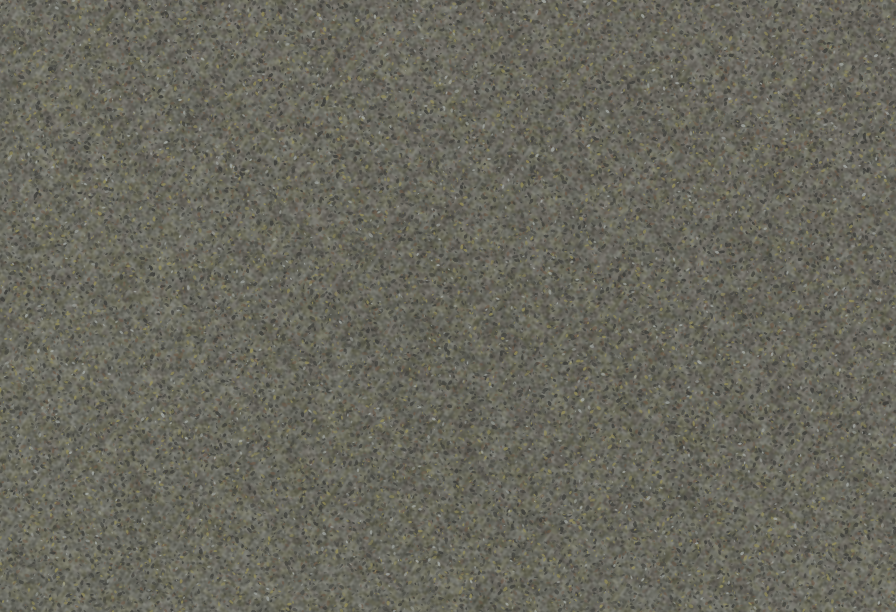
A Shadertoy shader for this texture:

```glsl
const vec3 FELT_GREY   = vec3(0.418, 0.421, 0.388);
const vec3 FELT_OLIVE  = vec3(0.428, 0.426, 0.362);
const vec3 FELT_MAUVE  = vec3(0.406, 0.393, 0.367);
const vec3 DARK_FIBRE  = vec3(0.235, 0.238, 0.225);
const vec3 OCHRE_FIBRE = vec3(0.600, 0.570, 0.350);
const vec3 BROWN_FIBRE = vec3(0.430, 0.340, 0.270);
const vec3 PALE_FIBRE  = vec3(0.660, 0.680, 0.665);

// Frequencies are in cells per canvas height
const float GRAIN_FREQ   = 230.0;
const float CLUMP_FREQ   = 115.0;
const float MOTTLE_FREQ  = 38.0;
const float GRAIN_DEPTH  = 0.130;
const float CLUMP_DEPTH  = 0.085;
const float MOTTLE_DEPTH = 0.034;
const float CLOUD_DEPTH  = 0.010;
const float THREAD_DEPTH = 0.018;

float hash(vec2 p) {
    return fract(sin(dot(p, vec2(127.1, 311.7))) * 43758.5453);
}

float noise(vec2 p) {
    vec2 i = floor(p), f = fract(p);
    f = f * f * (3.0 - 2.0 * f);
    float low  = mix(hash(i), hash(i + vec2(1, 0)), f.x);
    float high = mix(hash(i + vec2(0, 1)), hash(i + vec2(1, 1)), f.x);
    return mix(low, high, f.y);
}

// Noise centred on zero
float signedNoise(vec2 p) {
    return noise(p) - 0.5;
}

mat2 rotation(float a) {
    float c = cos(a), s = sin(a);
    return mat2(c, s, -s, c);
}

// Coverage of scattered ragged fibres, one candidate per cell
float specks(vec2 p, float freq, float share, float radius, float seed) {
    p = rotation(seed) * p * freq + seed * 17.0;
    float edge = 0.6 * freq / iResolution.y;
    float ragged = 0.9 * signedNoise(p * 2.6 + 5.0);
    float cover = 0.0;
    for (int y = -1; y <= 1; y++)
    for (int x = -1; x <= 1; x++) {
        vec2 cell = floor(p) + vec2(x, y);
        vec2 centre = cell + vec2(hash(cell + 3.1), hash(cell + 7.7));
        vec2 d = rotation(6.2832 * hash(cell + 5.3)) * (p - centre);
        d.x *= 0.6;
        float pick = hash(cell + 9.2);
        float size = radius * freq * (mix(0.5, 1.5, pick * pick) + ragged);
        float strength = step(hash(cell + 1.9), share) * mix(0.45, 1.0, hash(cell + 4.4));
        cover = max(cover, strength * (1.0 - smoothstep(size - edge, size + edge, length(d))));
    }
    return cover;
}

void mainImage(out vec4 fragColor, in vec2 fragCoord) {
    vec2 p = fragCoord / iResolution.y;
    vec2 uv = fragCoord / iResolution.xy;
    vec2 q = rotation(0.6) * p + 4.0;

    // Blend of wool hues, warmer towards the upper right
    float hue = signedNoise(q * CLUMP_FREQ + 31.0) + 0.3 * signedNoise(q * 32.0);
    float warmth = signedNoise(q * 95.0 + 57.0) + 0.25 * (uv.x + uv.y - 1.0);
    vec3 color = mix(FELT_GREY, FELT_OLIVE, smoothstep(-0.25, 0.35, hue));
    color = mix(color, FELT_MAUVE, 0.8 * smoothstep(-0.1, 0.35, warmth));

    // Tone from fine grain up to broad clouds
    float tone = GRAIN_DEPTH * signedNoise(q * GRAIN_FREQ)
               + CLUMP_DEPTH * signedNoise(rotation(0.9) * p * CLUMP_FREQ + 11.0)
               + MOTTLE_DEPTH * signedNoise(q * MOTTLE_FREQ + 23.0)
               + CLOUD_DEPTH * signedNoise(q * 7.0 + 41.0);

    // Faint threads, the level ones clearer near the bottom
    float level = signedNoise(p * vec2(16.0, 150.0));
    float upright = signedNoise(p * vec2(130.0, 14.0) + 9.0);
    tone += THREAD_DEPTH * (level * (1.0 + 0.8 * smoothstep(0.2, 0.0, uv.y)) + 0.6 * upright);

    // Slight shade below the middle
    vec2 fromShade = uv - vec2(0.55, 0.35);
    tone += 0.010 - 0.016 * exp(-6.0 * dot(fromShade, fromShade));
    color += tone;

    // Coloured fibres, dark ones gathered in loose patches
    float patches = mix(0.65, 0.95, noise(q * 30.0 + 71.0));
    color = mix(color, BROWN_FIBRE, 0.60 * specks(p, 105.0, 0.30, 0.0018, 2.3));
    color = mix(color, DARK_FIBRE, patches * specks(p, 120.0, 0.50, 0.0020, 0.7));
    color = mix(color, OCHRE_FIBRE, 0.75 * specks(p, 100.0, 0.26, 0.0016, 1.4));
    color = mix(color, PALE_FIBRE, 0.80 * specks(p, 70.0, 0.18, 0.0015, 3.6));

    fragColor = vec4(clamp(color, 0.0, 1.0), 1.0);
}
```
